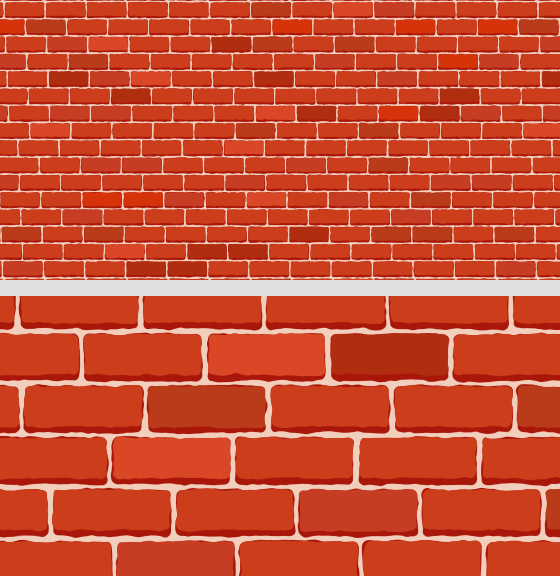
Top, the full canvas; bottom, a detail of the centre.
Reproduce this texture procedurally as a Shadertoy shader.

```glsl
// Red brick wall in staggered courses with thin pale mortar. Each brick is a
// rounded box with noisy edges: a dark body, and a lighter face set above it
// so that a shadow shows along the bottom. Lengths are in canvas heights.

const vec2 PITCH = vec2(0.1467, 0.0617);   // one brick with its mortar
const vec2 REPEAT = vec2(12.0, 16.0);      // bricks before the tints repeat
const float TOP_JOINT = 0.0053;
const float MORTAR_WIDTH = 0.0058;
const float SHADOW_DEPTH = 0.0070;
const float CORNER_RADIUS = 0.0065;

const vec3 MORTAR = vec3(0.95, 0.81, 0.74);
const vec3 SHADOW = vec3(0.66, 0.09, 0.035);
const vec3 BASE_RED = vec3(0.80, 0.24, 0.11);
const vec3 DARK_RED = vec3(0.69, 0.18, 0.06);
const vec3 BROWN = vec3(0.725, 0.23, 0.10);
const vec3 ORANGE = vec3(0.84, 0.20, 0.04);
const vec3 LIGHT_RED = vec3(0.85, 0.28, 0.15);
const vec3 DULL_RED = vec3(0.775, 0.24, 0.14);

float hash(vec2 p) {
    vec3 q = fract(vec3(p.xyx) * 0.1031);
    q += dot(q, q.yzx + 33.33);
    return fract((q.x + q.y) * q.z);
}

float valueNoise(vec2 p) {
    vec2 cell = floor(p);
    vec2 f = fract(p);
    f = f * f * (3.0 - 2.0 * f);
    float low = mix(hash(cell), hash(cell + vec2(1.0, 0.0)), f.x);
    float high = mix(hash(cell + vec2(0.0, 1.0)), hash(cell + 1.0), f.x);
    return mix(low, high, f.y);
}

// Signed wobble for worn edges, broad waves with small chips
float wear(vec2 p, float seed) {
    vec2 q = p + seed * 7.0 + 3.0;
    float broad = valueNoise(q * 65.0) - 0.5;
    float fine = valueNoise(q * 150.0) - 0.5;
    return 0.0034 * broad + 0.0016 * fine;
}

float roundedBox(vec2 p, vec2 halfSize, float radius) {
    vec2 q = abs(p) - halfSize + radius;
    return length(max(q, 0.0)) + min(max(q.x, q.y), 0.0) - radius;
}

float coverage(float dist, float pixel) {
    return 1.0 - smoothstep(-0.7 * pixel, 0.7 * pixel, dist);
}

// Half-brick stagger with a slow drift that restarts every eight courses
float courseOffset(float row) {
    float r = mod(row, REPEAT.y);
    return 0.10 + 0.5 * mod(r, 2.0) + 0.0175 * mod(r, 8.0) + 0.336 * step(8.0, r);
}

// Most bricks share the base colour; a few take another tint
vec3 brickTint(float pick) {
    if (pick < 0.05) return DARK_RED;
    if (pick < 0.10) return BROWN;
    if (pick < 0.15) return ORANGE;
    if (pick < 0.18) return LIGHT_RED;
    if (pick < 0.28) return DULL_RED;
    return BASE_RED;
}

void mainImage(out vec4 fragColor, in vec2 fragCoord) {
    float pixel = 1.0 / iResolution.y;
    vec2 p = fragCoord * pixel;

    // Find the brick; courses are counted downward from the top
    vec2 grid = vec2(p.x, 1.0 - p.y - TOP_JOINT) / PITCH;
    float row = floor(grid.y);
    grid.x -= courseOffset(row);
    vec2 id = vec2(floor(grid.x), row);
    vec2 local = (fract(grid) - 0.5) * PITCH * vec2(1.0, -1.0);
    vec2 key = mod(id, REPEAT);
    float seed = hash(key + 41.0);

    // Body, then a face raised above the shadow
    vec2 bodyHalf = 0.5 * (PITCH - MORTAR_WIDTH);
    float body = roundedBox(local, bodyHalf, CORNER_RADIUS) + wear(local, seed);

    vec2 faceHalf = bodyHalf - vec2(0.0006, 0.5 * SHADOW_DEPTH);
    vec2 faceLocal = local - vec2(0.0, 0.5 * SHADOW_DEPTH);
    float face = roundedBox(faceLocal, faceHalf, CORNER_RADIUS);
    face = max(face + wear(local, seed + 1.7), body);

    // Layer the colours
    vec3 color = mix(MORTAR, SHADOW, coverage(body, pixel));
    color = mix(color, brickTint(hash(key + 7.0)), coverage(face, pixel));
    fragColor = vec4(color, 1.0);
}
```
